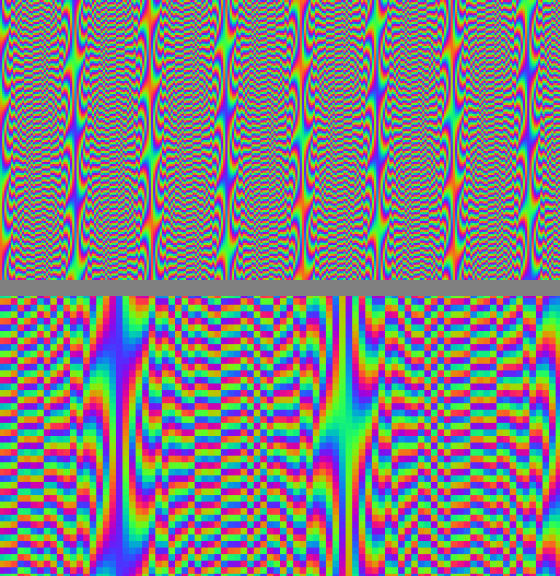
Top, the full canvas; bottom, a detail of the centre.
A WebGL 1 fragment shader for this pattern:

```glsl
precision highp float;

uniform vec2 u_resolution;

#define GRID vec2(256.0, 128.0)  // cells across and down
#define WAVES 3.705              // wave periods across the canvas
#define SWING 2280.0             // phase swing of the wave, in radians
#define ROW_RATE 2.2             // fastest phase change per row
#define HUE_SHIFT 0.7854         // turns crests red/cyan, troughs violet/green

const float TAU = 6.2831853;

// Cyclic palette, one turn per TAU
vec3 spectrum(float phase) {
  return 0.5 + 0.5 * cos(phase + TAU * vec3(0.0, 1.0, 2.0) / 3.0);
}

// One flat colour per cell: the steep wave folds into bands at its extremes
vec3 cellColor(vec2 cell) {
  float angle = TAU * WAVES * cell.x / GRID.x + ROW_RATE / SWING * cell.y;
  float phase = mod(SWING * cos(angle) + HUE_SHIFT, TAU);
  return spectrum(phase);
}

void main() {
  vec2 p = gl_FragCoord.xy / u_resolution * GRID;
  vec2 pixel = GRID / u_resolution;

  // Blend the cells on both sides of the nearest edges by pixel coverage
  vec2 edge = floor(p + 0.5);
  vec2 cover = clamp((p - edge) / pixel + 0.5, 0.0, 1.0);
  vec3 lower = mix(cellColor(edge - 1.0), cellColor(edge - vec2(0.0, 1.0)), cover.x);
  vec3 upper = mix(cellColor(edge - vec2(1.0, 0.0)), cellColor(edge), cover.x);

  gl_FragColor = vec4(mix(lower, upper, cover.y), 1.0);
}
```
